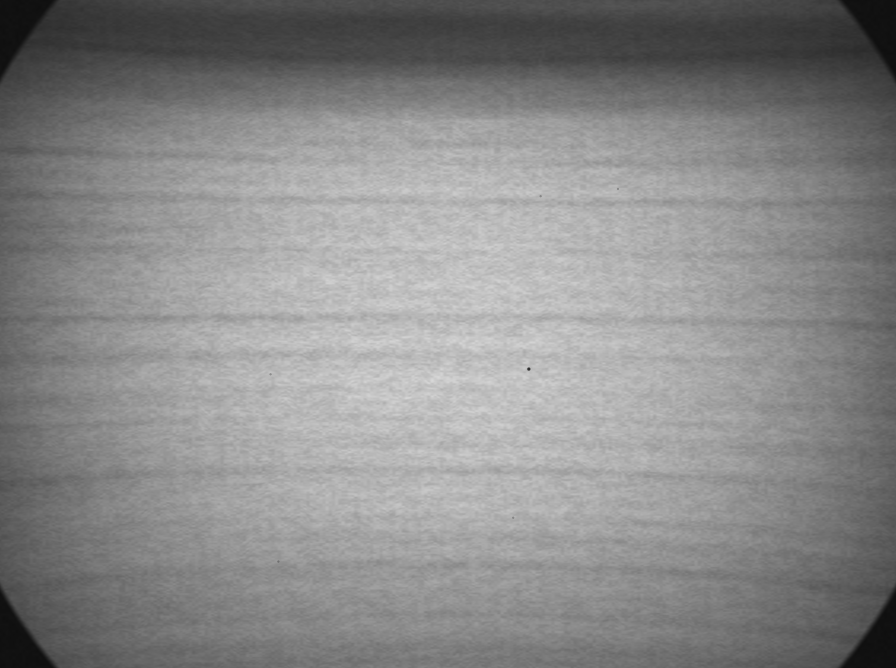
Reproduce this texture procedurally as a Shadertoy shader.

```glsl
// Grey streaked plate with fine horizontal grain, seen through a round vignetted aperture.
#define PEAK 0.775          // brightness at the centre
#define APERTURE 0.771      // radius of the round opening
#define RIM_BLACK 0.065     // tone outside the opening
#define TOP_SHADE 0.53      // depth of the dark band at the top
#define LINE_STEP 0.076     // spacing of the dark streaks
#define LINE_WIDTH 0.0075   // half width of a streak
#define LINE_DEPTH 0.11     // strongest streak
#define BAND_DEPTH 0.085    // soft banding between streaks
#define GRAIN_DEPTH 0.13    // fine grain contrast
#define SPECK_POS vec2(0.121, -0.0525)
#define SPECK_SIZE 0.0028

float hash(vec2 p) {
    return fract(sin(dot(p, vec2(127.1, 311.7))) * 43758.5453);
}

float noise(vec2 p) {
    vec2 cell = floor(p), f = fract(p);
    f = f * f * (3.0 - 2.0 * f);
    float low = mix(hash(cell), hash(cell + vec2(1, 0)), f.x);
    float high = mix(hash(cell + vec2(0, 1)), hash(cell + vec2(1, 1)), f.x);
    return mix(low, high, f.y);
}

// Uneven lighting: elliptical falloff and a dark band along the top
float lighting(vec2 p) {
    vec2 q = p * p;
    float light = PEAK * (1.0 - 0.9 * q.x - 0.4 * q.x * q.x) * (1.0 - 1.5 * q.y);
    float height = p.y + 0.015 * p.x + 0.012 * (noise(p * vec2(3.0, 8.0)) - 0.5);
    float band = smoothstep(0.27, 0.455, height);
    band *= 1.0 - 0.45 * smoothstep(0.46, 0.515, height);
    return light * (1.0 - TOP_SHADE * (1.0 - 0.6 * q.x) * band);
}

// Soft bands and thin dark lines, bowed more towards the bottom
float streaks(vec2 p) {
    float s = p.y + p.x * p.x * (0.02 - 0.17 * p.y) + 0.008 * p.x;
    s += 0.003 * (noise(vec2(p.x * 5.0, s * 12.0)) - 0.5);
    float tone = BAND_DEPTH * (noise(vec2(p.x * 0.9 + 7.0, s * 32.0)) - 0.5);
    tone += 0.7 * BAND_DEPTH * (noise(vec2(p.x * 1.6, s * 85.0 + 40.0)) - 0.5);

    float id = floor(s / LINE_STEP);
    float centre = (id + 0.5 + 0.4 * (hash(vec2(id, 3.0)) - 0.5)) * LINE_STEP;
    float d = (s - centre) / LINE_WIDTH;
    float depth = LINE_DEPTH * mix(0.3, 1.0, hash(vec2(id, 8.0)));
    depth *= mix(0.55, 1.0, noise(vec2(p.x * 3.0, id * 5.0)));
    return tone - depth * exp(-d * d);
}

// Short wavy dashes over a finer grain and a faint mottle
float grain(vec2 p) {
    vec2 q = p;
    q.y += 0.006 * noise(p * vec2(45.0, 30.0));
    float dashes = noise(q * vec2(95.0, 230.0)) - 0.5;
    float fine = noise(q * vec2(210.0, 370.0) + 31.0) - 0.5;
    float mottle = noise(p * vec2(50.0, 70.0) + 13.0) - 0.5;
    return GRAIN_DEPTH * (0.6 * dashes + 0.75 * fine + 0.35 * mottle);
}

float spot(vec2 p, vec2 centre, float radius) {
    return 1.0 - smoothstep(0.4 * radius, 1.3 * radius, length(p - centre));
}

// One dark speck and a few faint scattered ones
float dust(vec2 p) {
    float cover = 0.75 * spot(p, SPECK_POS, SPECK_SIZE);
    for (float i = 0.0; i < 5.0; i++) {
        vec2 centre = vec2(hash(vec2(i, 1.0)) - 0.5, 0.7 * hash(vec2(i, 2.0)) - 0.45);
        cover = max(cover, 0.25 * spot(p, centre, 0.7 * SPECK_SIZE));
    }
    return cover;
}

void mainImage(out vec4 fragColor, in vec2 fragCoord) {
    vec2 p = (fragCoord - 0.5 * iResolution.xy) / iResolution.y;

    float tone = lighting(p) * (1.0 + streaks(p) + grain(p));
    tone *= 1.0 - dust(p);

    // Aperture with a slightly soft rim
    float outside = smoothstep(APERTURE - 0.007, APERTURE + 0.005, length(p));
    float rim = RIM_BLACK + 0.012 * (noise(p * 200.0) - 0.5);
    tone = mix(tone, rim, outside);

    fragColor = vec4(vec3(clamp(tone, 0.0, 1.0)), 1.0);
}
```
